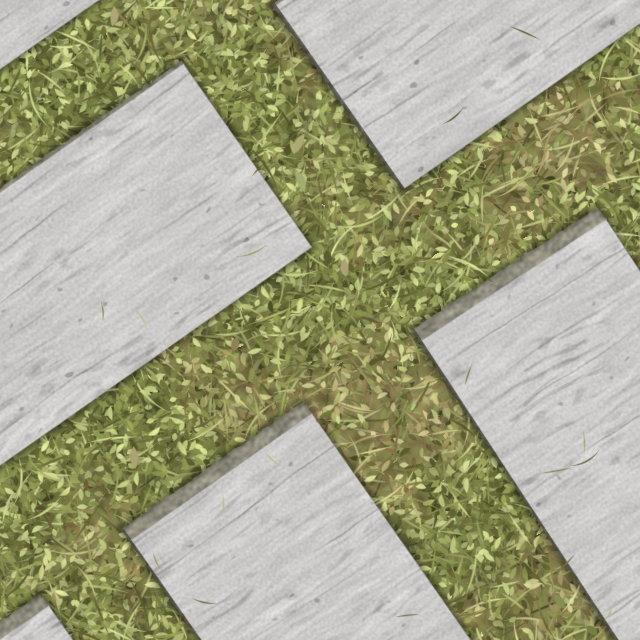
Give the GLSL for this texture, as a WebGL 1 fragment shader.

```glsl
precision highp float;
// Pale wood-grained concrete slabs laid diagonally in a lawn of grass, clover and dry straw.
// Grass is stacked layers of jittered, bent blades; slabs are boxes placed by loops in a
// rotated frame, with streaked gradient noise for the grain and a darker visible side.

uniform vec2 u_resolution;

const vec3 DARK_GREEN = vec3(0.32, 0.33, 0.16);
const vec3 MID_GREEN = vec3(0.50, 0.54, 0.28);
const vec3 LIGHT_GREEN = vec3(0.76, 0.80, 0.53);
const vec3 RUST = vec3(0.52, 0.42, 0.27);
const vec3 STRAW = vec3(0.80, 0.77, 0.56);
const vec3 CONCRETE = vec3(0.805, 0.793, 0.793);
const vec3 SLAB_SIDE = vec3(0.58, 0.57, 0.51);
const float FRAME_ANGLE = 0.611;

vec2 turn(vec2 p, float a) {
  float c = cos(a), s = sin(a);
  return vec2(c * p.x - s * p.y, s * p.x + c * p.y);
}

vec2 hash2(vec2 p) {
  vec3 h = fract(p.xyx * vec3(0.1031, 0.1030, 0.0973));
  h += dot(h, h.yzx + 33.33);
  return fract((h.xx + h.yz) * h.zy);
}

float corner(vec2 cell, vec2 offset) {
  return dot(hash2(cell) * 2.0 - 1.0, offset);
}

// Gradient noise, roughly -0.6 to 0.6
float noise(vec2 p) {
  vec2 i = floor(p), f = fract(p), e = vec2(0.0, 1.0);
  vec2 w = f * f * f * (f * (f * 6.0 - 15.0) + 10.0);
  float low = mix(corner(i, f), corner(i + e.yx, f - e.yx), w.x);
  float high = mix(corner(i + e, f - e), corner(i + e.yy, f - e.yy), w.x);
  return mix(low, high, w.y);
}

float boxDist(vec2 p, vec2 halfSize) {
  vec2 d = abs(p) - halfSize;
  return length(max(d, 0.0)) + min(max(d.x, d.y), 0.0);
}

vec3 leafColor(float tone, float dry) {
  vec3 green = mix(DARK_GREEN, MID_GREEN, smoothstep(0.0, 0.5, tone));
  green = mix(green, LIGHT_GREEN, smoothstep(0.5, 1.0, tone));
  return mix(green, mix(RUST, STRAW, tone), dry);
}

// One bent, tapered leaf per jittered cell; width is relative to the cell
vec3 leafLayer(vec3 base, vec2 p, float seed, float cell, float width,
               float density, float dry, float shade, float soft) {
  vec2 q = turn(p, seed * 1.7) / cell + 40.0 + seed * 7.31;
  for (int y = -1; y <= 1; y++) {
    for (int x = -1; x <= 1; x++) {
      vec2 id = floor(q) + vec2(float(x), float(y));
      vec2 place = hash2(id + seed * 17.0);
      vec2 look = hash2(id + seed * 29.0 + 91.0);
      vec2 kind = hash2(id + seed * 11.0 + 203.0);
      vec2 d = turn(q - id - place, look.x * 6.283);
      d.y += (kind.x - 0.5) * 0.5 * d.x * d.x;
      float t = d.x / mix(0.45, 0.95, look.y);
      float edge = abs(d.y) - width * (1.0 - t * t);
      float cover = smoothstep(soft, -soft, edge * cell) * step(kind.y, density);
      float leafDry = dry * smoothstep(0.25, 0.6, place.x);
      vec3 leaf = leafColor(fract(look.y * 7.0 + place.y), leafDry);
      base = mix(base, leaf * shade, cover);
    }
  }
  return base;
}

vec3 lawn(vec2 p, float dry, float soft) {
  float clump = noise(p * 22.0) + 0.7 * noise(p * 60.0);
  vec3 color = leafColor(0.4 + 0.5 * clump, dry * 0.7) * 0.9;
  // Clover tufts fade out where the lawn is dry, blades grow everywhere
  for (int i = 0; i < 9; i++) {
    float k = float(i);
    float shade = mix(0.76, 1.1, k / 8.0) + 0.22 * clump;
    color = leafLayer(color, p, k + 1.0, 0.0125, 0.32, 0.34 - 0.25 * dry, dry, shade, soft);
    color = leafLayer(color, p, k + 21.0, 0.042, 0.043, 0.62, dry, shade, soft);
  }
  // Scattered scraps of fallen leaves
  return leafLayer(color, p, 51.0, 0.024, 0.26, 0.02, 0.9, 0.92, soft);
}

vec3 concrete(vec2 p) {
  float v = p.y + 0.012 * noise(p * vec2(5.0, 13.0)) + 0.003 * noise(p * vec2(24.0, 50.0));
  float patches = noise(p * vec2(4.0, 10.0)) + 0.5 * noise(p * vec2(11.0, 25.0));
  float worn = smoothstep(-0.2, 0.35, patches);
  float tone = 1.0 + 0.07 * patches + 0.09 * noise(p * 190.0);
  tone += 0.10 * noise(vec2(p.x * 17.0, v * 130.0)) + 0.08 * noise(vec2(p.x * 4.0, v * 48.0));
  // Broken grain: fine dark fibres and ragged grey flakes
  tone -= 0.15 * worn * smoothstep(0.05, 0.4, noise(vec2(p.x * 14.0, v * 110.0)));
  tone -= 0.12 * worn * smoothstep(0.1, 0.4, noise(vec2(p.x * 30.0, v * 75.0)));
  // Faint irregular board joints, then small pits
  float row = v / 0.058;
  float joint = abs(fract(row) - 0.5) * 0.058;
  float gap = smoothstep(-0.15, 0.25, noise(vec2(p.x * 7.0, floor(row) * 3.7 + 0.4)));
  tone -= 0.14 * gap * smoothstep(0.003, 0.0005, joint);
  tone -= 0.2 * smoothstep(0.4, 0.56, noise(p * vec2(45.0, 70.0)));
  return CONCRETE * tone;
}

// The side vector is how far the visible side faces extend past the top face
vec3 paintSlab(vec3 ground, vec2 p, vec2 halfSize, vec2 side, float seed, float soft) {
  float top = boxDist(p, halfSize);
  float body = boxDist(p - side * 0.5, halfSize + abs(side) * 0.5);
  body += 0.003 * noise(p * 90.0) * step(0.0, top);
  ground *= mix(0.66, 1.0, smoothstep(0.0, 0.014, body));
  float wear = 0.97 + 0.3 * noise(p * vec2(30.0, 90.0) + seed) + 0.25 * noise(p * 120.0);
  vec3 sideColor = SLAB_SIDE * wear * mix(1.0, 0.7, step(p.x, -halfSize.x));
  sideColor *= mix(0.8, 1.0, smoothstep(0.0, 0.008, -body));
  ground = mix(ground, sideColor, smoothstep(soft, -soft, body));
  return mix(ground, concrete(p + seed * 3.7 + 20.0), smoothstep(soft, -soft, top));
}

void main() {
  vec2 p = gl_FragCoord.xy / u_resolution;
  float soft = max(0.0018, 1.0 / min(u_resolution.x, u_resolution.y));
  float parched = noise(p * 4.5 + 3.0) + 0.35 * noise(p * 17.0) + 0.35 * (p.x - 0.45);
  float dry = mix(0.16, 0.85, smoothstep(-0.2, 0.45, parched));
  vec3 color = lawn(p, dry, soft);
  vec2 q = turn(p, -FRAME_ANGLE);

  // Slabs lying along the diagonal
  for (int j = 0; j < 2; j++) {
    for (int i = 0; i < 2; i++) {
      vec2 n = vec2(float(i), float(j));
      vec2 centre = vec2(0.401, 0.398) + n * vec2(0.872, 0.507) - vec2(0.0, 0.008 * n.x);
      color = paintSlab(color, q - centre, vec2(0.35, 0.1745), vec2(-0.006, 0.006), n.x + 2.0 * n.y, soft);
    }
  }
  // Slabs lying across it, unevenly spaced and slightly askew
  for (int i = -1; i <= 1; i++) {
    float n = float(i);
    vec2 centre = vec2(0.43 + 0.5245 * n + 0.0155 * n * n, -0.34 - 0.01 * n * n);
    vec2 local = turn(q - centre, 0.03 * max(n, 0.0));
    color = paintSlab(color, local, vec2(0.172, 0.35), vec2(-0.004, 0.023), n + 6.0, soft);
  }
  // A few loose blades over everything
  color = leafLayer(color, p, 63.0, 0.022, 0.05, 0.016, 0.4, 0.95, soft);
  gl_FragColor = vec4(color, 1.0);
}
```
